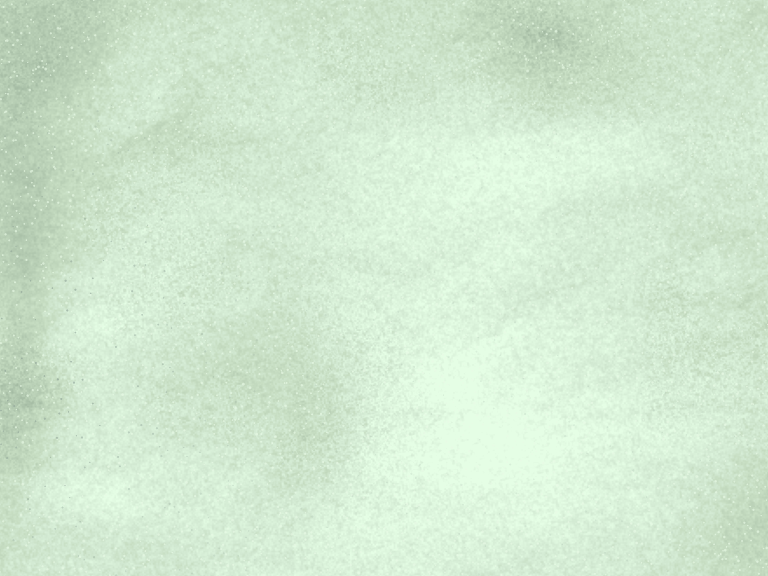
A WebGL 1 fragment shader for this texture:

```glsl
precision highp float;
// Pale mint mineral surface: broad soft pools of light and shade, warped by
// fractal noise, under drifting wisps, clotted fine grain and tiny flecks.
// Lengths are in canvas heights; one tone value is mapped to a green ramp.
uniform vec2 u_resolution;

const vec3 SHADE = vec3(0.71, 0.80, 0.70);
const vec3 SAGE = vec3(0.78, 0.87, 0.763);
const vec3 MINT = vec3(0.82, 0.91, 0.82);
const vec3 GLOW = vec3(0.87, 0.965, 0.87);

float hash(vec2 cell) {
  vec3 h = fract(vec3(cell.xyx) * 0.1031);
  h += dot(h, h.yzx + 33.33);
  return fract((h.x + h.y) * h.z);
}

float valueNoise(vec2 p) {
  vec2 cell = floor(p);
  vec2 f = fract(p);
  f = f * f * f * (f * (f * 6.0 - 15.0) + 10.0);
  float low = mix(hash(cell), hash(cell + vec2(1.0, 0.0)), f.x);
  float high = mix(hash(cell + vec2(0.0, 1.0)), hash(cell + 1.0), f.x);
  return mix(low, high, f.y);
}

vec2 turn(vec2 p) {
  return mat2(0.8, 0.6, -0.6, 0.8) * p;
}

// Fractal noise centred on zero; each octave is turned to hide the lattice.
float fractal(vec2 p) {
  float sum = 0.0;
  float gain = 0.5;
  for (int i = 0; i < 6; i++) {
    sum += gain * (valueNoise(p) - 0.5);
    p = turn(p) * 2.03 + 17.3;
    gain *= 0.54;
  }
  return sum;
}

// Soft elliptical pool, 1 at its centre.
float pool(vec2 p, vec2 centre, vec2 size) {
  vec2 d = (p - centre) / size;
  return exp(-dot(d, d));
}

// Scattered round flecks, at most one in each grid cell.
float flecks(vec2 p, float cells, float density, float radius, float seed) {
  vec2 grid = turn(p) * cells + 200.0;
  vec2 cell = floor(grid) + seed;
  vec2 centre = 0.3 + 0.4 * vec2(hash(cell + 5.7), hash(cell + 41.2));
  float size = radius * mix(0.6, 1.0, hash(cell + 73.1));
  float dist = length(fract(grid) - centre);
  return step(hash(cell), density) * (1.0 - smoothstep(size * 0.3, size, dist));
}

// Large-scale light: bright lower right, shaded upper left and edges.
float lighting(vec2 p) {
  float light = 0.46 * pool(p, vec2(0.92, 0.29), vec2(0.40, 0.22));
  light += 0.36 * pool(p, vec2(0.95, 0.71), vec2(0.40, 0.13));
  light += 0.26 * pool(p, vec2(0.17, 0.33), vec2(0.13, 0.20));
  light += 0.16 * pool(p, vec2(0.62, 0.05), vec2(0.25, 0.15));
  float shade = 0.55 * pool(p, vec2(0.0, 0.84), vec2(0.17, 0.30));
  shade += 0.38 * pool(p, vec2(0.0, 0.35), vec2(0.07, 0.50));
  shade += 0.28 * pool(p, vec2(0.34, 0.72), vec2(0.22, 0.06));
  shade += 0.30 * pool(p, vec2(0.53, 0.24), vec2(0.09, 0.16));
  shade += 0.38 * pool(p, vec2(0.97, 0.96), vec2(0.13, 0.10));
  shade += 0.34 * pool(p, vec2(1.36, 0.12), vec2(0.16, 0.25));
  return light - shade;
}

vec3 ramp(float tone) {
  vec3 color = mix(SHADE, SAGE, min(tone / 0.44, 1.0));
  color = mix(color, MINT, clamp((tone - 0.44) / 0.25, 0.0, 1.0));
  return color + (GLOW - MINT) * max((tone - 0.69) / 0.31, 0.0);
}

void main() {
  vec2 p = gl_FragCoord.xy / u_resolution.y;

  // Warped pools and wisps that drift sideways, rising a little to the right.
  vec2 warp = vec2(fractal(p * 3.0 + 8.0), fractal(p * 3.0 + 31.0));
  vec2 drift = p + 0.2 * warp;
  vec2 along = vec2(drift.x, drift.y - 0.2 * drift.x);
  float wisps = fractal(along * vec2(2.6, 7.0) + 3.0);
  float tone = 0.62 + 1.1 * lighting(drift) + 0.8 * wisps;

  // Thin shaded creases, broken up by a slow mask.
  float crease = 1.0 - smoothstep(0.0, 0.06, abs(fractal(along * vec2(2.5, 7.0) + 52.0)));
  tone -= 0.18 * crease * smoothstep(0.0, 0.2, fractal(p * 3.5 + 90.0));

  // Grain in three sizes; rough patches are stronger, with dark clots.
  float rough = smoothstep(0.02, 0.25, fractal(p * 3.2 + 64.0));
  rough = max(rough, pool(drift, vec2(0.60, 0.33), vec2(0.14, 0.24)));
  rough = max(rough, pool(drift, vec2(0.97, 0.95), vec2(0.18, 0.13)));
  vec2 turned = turn(p);
  float coarse = valueNoise(turned * 95.0 + 120.0) - 0.5;
  float medium = valueNoise(turn(turned) * 190.0 + 240.0) - 0.5;
  float fine = valueNoise(p * 330.0 + 11.0) - 0.5;
  tone += (0.20 * coarse + 0.36 * medium + 0.30 * fine) * mix(0.8, 1.35, rough);
  tone -= 0.40 * rough * smoothstep(0.15, 0.5, 0.7 * coarse + 0.8 * medium);

  // Pale glints everywhere, sparse dark specks mostly towards the left.
  float glints = flecks(p, 70.0, 0.16, 0.26, 3.0);
  glints = max(glints, flecks(p, 110.0, 0.14, 0.32, 57.0));
  float specks = flecks(p, 85.0, 0.07, 0.25, 140.0);
  float speckShare = mix(0.25, 1.0, pool(p, vec2(0.08, 0.4), vec2(0.25, 0.35)));
  vec3 color = ramp(clamp(tone, -0.45, 1.18));
  color = mix(color, vec3(0.91, 0.98, 0.90), 0.65 * glints);
  color = mix(color, vec3(0.54, 0.62, 0.58), 0.6 * specks * speckShare);
  gl_FragColor = vec4(color, 1.0);
}
```
